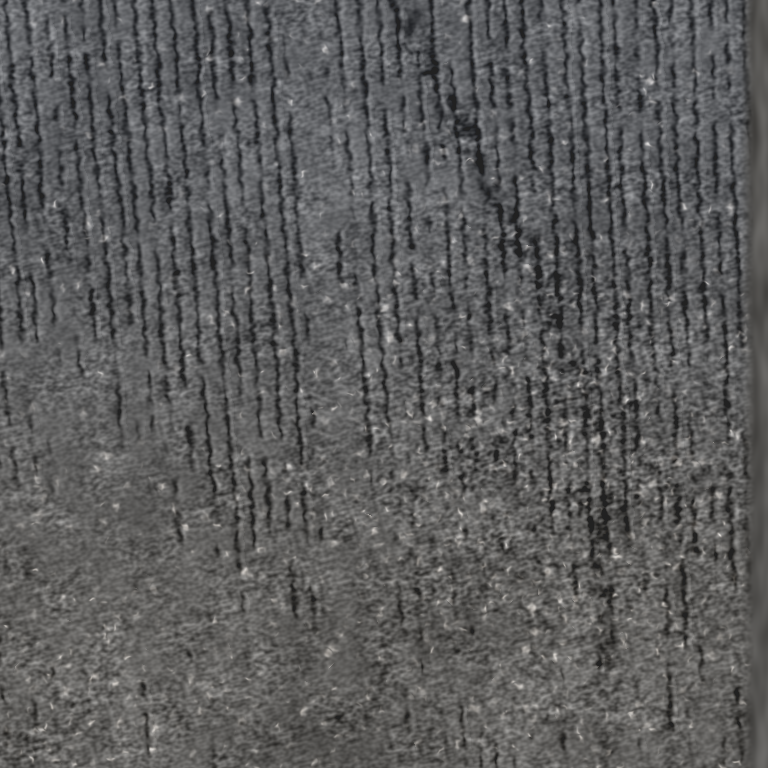
Reproduce this texture procedurally as a WebGL 1 fragment shader.

```glsl
precision highp float;
uniform vec2 u_resolution;

#define GROOVE_COUNT 44.0
#define GROOVE_WIDTH 0.15
#define GROOVE_DEPTH 0.22
#define GRAIN_CONTRAST 0.25
#define SPECK_CELLS 85.0
#define SPECK_LIGHT 0.34
#define CRACK_WIDTH 0.013
#define COOL_GREY vec3(0.374, 0.381, 0.394)
#define WARM_GREY vec3(0.374, 0.369, 0.360)
#define SPECK_TINT vec3(1.04, 1.0, 0.96)

vec2 hash2(vec2 cell) {
  vec3 q = fract(vec3(cell.xyx) * vec3(0.1031, 0.1030, 0.0973));
  q += dot(q, q.yzx + 33.33);
  return fract((q.xx + q.yz) * q.zy);
}

float cornerSlope(vec2 cell, vec2 offset) {
  float angle = 6.2832 * hash2(cell).x;
  return dot(vec2(cos(angle), sin(angle)), offset);
}

// Gradient noise, roughly -0.7 to 0.7
float noise(vec2 p) {
  vec2 i = floor(p), f = fract(p);
  vec2 w = f * f * f * (f * (f * 6.0 - 15.0) + 10.0);
  vec2 e = vec2(1.0, 0.0);
  float low = mix(cornerSlope(i, f), cornerSlope(i + e, f - e), w.x);
  float high = mix(cornerSlope(i + e.yx, f - e.yx), cornerSlope(i + 1.0, f - 1.0), w.x);
  return mix(low, high, w.y);
}

float bell(float x) {
  return exp(-x * x);
}

float segmentDistance(vec2 p, vec2 a, vec2 b) {
  vec2 ab = b - a;
  return length(p - a - ab * clamp(dot(p - a, ab) / dot(ab, ab), 0.0, 1.0));
}

// Broken, slightly leaning grooves: dark cut with a lit right lip
float grooves(vec2 p) {
  float across = p.x + p.y * mix(0.095, 0.04, p.x);
  float wobble = 0.2 * noise(p * vec2(9.0, 7.0)) + 0.22 * noise(p * vec2(60.0, 75.0) + 7.0);
  float line = across * GROOVE_COUNT + wobble;
  float id = floor(line);
  vec2 rnd = hash2(vec2(id, 5.0));
  float d = line - id - 0.5 + 0.25 * (rnd.x - 0.5);

  float coverage = mix(-0.3, 0.36, smoothstep(0.0, 0.85, p.y + 0.4 * (p.x - 0.4)));
  coverage += 0.5 * noise(p * vec2(4.0, 3.0) + 3.0) + 0.2 * (rnd.y - 0.5);
  coverage -= 0.75 * bell((across - 0.468) / 0.03);
  float runs = 0.9 * noise(vec2(id * 3.7, p.y * 11.0)) + 0.7 * noise(vec2(id * 5.3, p.y * 37.0));
  float present = smoothstep(-0.15, 0.25, runs + coverage);
  float width = GROOVE_WIDTH * (1.0 + 0.8 * noise(p * vec2(50.0, 65.0)));
  return present * (0.32 * bell((d - 0.27) / 0.16) - bell(d / width));
}

// Ragged crack running down from the top
float crack(vec2 p) {
  vec2 q = p + 0.02 * vec2(noise(p * 32.0), noise(p * 32.0 + 40.0));
  q += 0.012 * vec2(noise(p * 80.0 + 11.0), noise(p * 80.0 + 60.0));
  float d = segmentDistance(q, vec2(0.50, 1.02), vec2(0.715, 0.62));
  d = min(d, segmentDistance(q, vec2(0.715, 0.62), vec2(0.78, 0.43)));
  d = min(d, segmentDistance(q, vec2(0.78, 0.43), vec2(0.792, -0.02)));
  float patches = smoothstep(-0.3, 0.2, noise(p * vec2(60.0, 45.0)) + 0.5 * noise(p * 100.0));
  float width = CRACK_WIDTH * (1.0 + 0.9 * noise(p * 13.0));
  return bell(d / width) * patches * mix(0.75, 1.0, smoothstep(0.4, 0.75, p.y));
}

// Small soft pale chips, denser where density is high
float specks(vec2 p, float density) {
  vec2 q = p * SPECK_CELLS + 0.45 * vec2(noise(p * 120.0), noise(p * 120.0 + 20.0));
  vec2 cell = floor(q);
  float light = 0.0;
  for (int y = -1; y <= 1; y++) {
    for (int x = -1; x <= 1; x++) {
      vec2 c = cell + vec2(float(x), float(y));
      vec2 rnd = hash2(c + 17.0), look = hash2(c + 91.0);
      vec2 d = q - c - rnd;
      float angle = 3.1416 * look.x;
      d = vec2(d.x * cos(angle) + d.y * sin(angle), d.y * cos(angle) - d.x * sin(angle));
      float size = mix(0.24, 0.46, look.y * look.y);
      float chip = bell(length(d * vec2(0.8, 1.3)) / size);
      vec2 choice = hash2(c + 53.0);
      light = max(light, chip * step(choice.x, density) * mix(0.25, 1.1, choice.y * choice.y));
    }
  }
  return light;
}

void main() {
  vec2 p = gl_FragCoord.xy / u_resolution;

  // Roughness and chips gather right of centre and at the lower left
  vec2 rightPatch = (p - vec2(0.74, 0.38)) / vec2(0.28, 0.30);
  vec2 leftPatch = (p - vec2(0.10, 0.07)) / vec2(0.26, 0.14);
  float rough = exp(-dot(rightPatch, rightPatch)) + 0.55 * exp(-dot(leftPatch, leftPatch));
  float density = 0.07 + 0.4 * rough * (1.0 + 1.3 * noise(p * 11.0));

  // Slanted grain in several sizes, clumped, over broad tonal drift
  vec2 slanted = vec2(p.x + 0.3 * p.y, p.y - 0.25 * p.x);
  float grain = 0.4 * noise(slanted * vec2(38.0, 62.0) + 2.0);
  grain += 0.5 * noise(slanted * vec2(75.0, 125.0)) + 0.6 * noise(slanted * vec2(140.0, 195.0) + 9.0);
  float clumps = 0.9 + 0.9 * noise(p * 19.0 + 31.0) + 0.55 * rough;
  float pits = rough * smoothstep(0.1, 0.45, noise(p * vec2(80.0, 62.0) + 70.0));
  float drift = 0.07 * noise(p * 3.5) + 0.07 * noise(p * 14.0 + 5.0);

  float tone = drift + GRAIN_CONTRAST * grain * max(clumps, 0.35) - 0.11 * pits;
  tone += GROOVE_DEPTH * grooves(p) - 0.2 * crack(p);
  float chips = specks(p, density);

  vec3 base = mix(WARM_GREY, COOL_GREY, smoothstep(0.15, 0.9, p.y));
  vec3 color = base + tone + SPECK_LIGHT * chips * SPECK_TINT;

  // Smooth smeared strip along the right edge
  float edge = 0.974 + 0.008 * noise(vec2(2.0, p.y * 7.0));
  float smear = 0.12 * noise(p * vec2(45.0, 9.0)) + 0.07 * noise(p * vec2(90.0, 25.0));
  vec3 strip = WARM_GREY - 0.02 + smear - 0.06 * bell((p.x - edge) / 0.01);
  color = mix(color, strip, smoothstep(edge - 0.012, edge + 0.01, p.x));

  gl_FragColor = vec4(clamp(color, 0.13, 0.85), 1.0);
}
```
